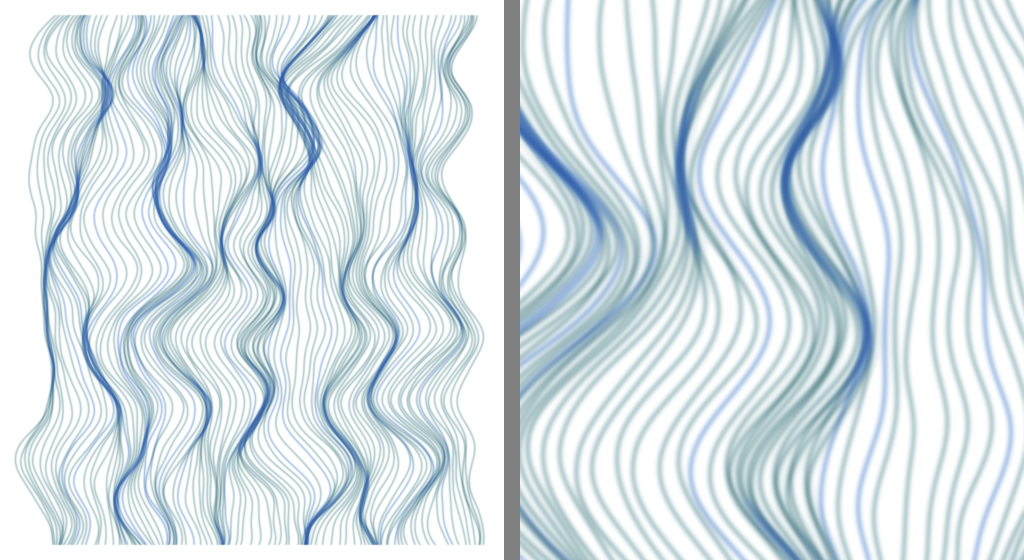
Left: the whole. Right: its middle third, enlarged.
Give the GLSL for this pattern, as a Shadertoy shader.

```glsl
// Fine vertical threads swaying in a smooth noise field, inside a white margin.
// Each thread is a curve x(y); where the field squeezes or folds, threads bunch
// and cross, and their pale grey-green ink deepens to blue.

float hash(vec2 p) {
    return fract(sin(dot(p, vec2(127.1, 311.7))) * 43758.5453);
}

// Contribution of one lattice corner with a random unit gradient
float corner(vec2 cell, vec2 offset) {
    float angle = 6.2832 * hash(cell);
    return dot(vec2(cos(angle), sin(angle)), offset);
}

float gradientNoise(vec2 p) {
    vec2 i = floor(p), f = p - i;
    vec2 u = f * f * f * (f * (f * 6.0 - 15.0) + 10.0);
    vec2 e = vec2(1.0, 0.0);
    return mix(mix(corner(i, f), corner(i + e.xy, f - e.xy), u.x),
               mix(corner(i + e.yx, f - e.yx), corner(i + e.xx, f - e.xx), u.x), u.y);
}

// Horizontal position at height y of the thread that rests at restX
float threadX(float id, float restX, float y) {
    float broad = 0.075 * gradientNoise(vec2(restX / 0.22, y / 0.15) + 12.7);
    float fine = 0.098 * gradientNoise(vec2(restX / 0.085, y / 0.165) + 53.4);
    float wobble = 0.009 * gradientNoise(vec2(id, y / 0.08 + 80.0));
    float edge = smoothstep(0.0, 0.1, min(restX - 0.07, 0.83 - restX));
    return restX + (broad + fine) * mix(0.8, 1.0, edge) + wobble;
}

void mainImage(out vec4 fragColor, in vec2 fragCoord) {
    vec2 p = fragCoord / iResolution.y;
    float pixel = 1.0 / iResolution.y;
    float left = 0.075, pitch = 0.0063, reach = 0.13;
    float soft = max(0.002, 0.8 * pixel);

    // Only threads resting near this point can pass through it
    int first = max(0, int(ceil((p.x - reach - left) / pitch)));
    int last = min(119, int(floor((p.x + reach - left) / pitch)));

    vec3 light = vec3(1.0);
    float crowd = 0.0;
    for (int i = first; i <= last; i++) {
        float id = float(i);
        float restX = left + pitch * (id + 0.5 * (hash(vec2(id, 4.0)) - 0.5));
        float x = threadX(id, restX, p.y);
        if (abs(p.x - x) > 0.03) continue;

        // Divide by the slope so steep bends keep an even width
        float slope = (threadX(id, restX, p.y + 0.002) - x) / 0.002;
        float d = abs(p.x - x) / sqrt(1.0 + slope * slope);
        float cover = exp(-d * d / (soft * soft));

        vec3 greyGreen = vec3(0.265, 0.18, 0.17);
        vec3 paleBlue = vec3(0.29, 0.20, 0.08);
        vec3 absorbed = mix(greyGreen, paleBlue, step(0.74, hash(vec2(id, 9.0))));
        light *= 1.0 - cover * absorbed;
        crowd += exp(-d * d / 0.000025);
    }

    // Thin wash between close threads, then blue in the tight bundles
    light *= 1.0 - vec3(0.06, 0.04, 0.035) * smoothstep(1.0, 2.0, crowd);
    float bundle = smoothstep(2.8, 5.5, crowd);
    vec3 blueInk = mix(vec3(0.20, 0.38, 0.76), vec3(0.36, 0.54, 0.86), light.g);
    vec3 color = mix(light, blueInk, bundle * 0.85 * (1.0 - light.r));

    // Straight cut at the top and bottom
    float inside = smoothstep(-pixel, pixel, 0.473 - abs(p.y - 0.5));
    fragColor = vec4(mix(vec3(1.0), color, inside), 1.0);
}
```
